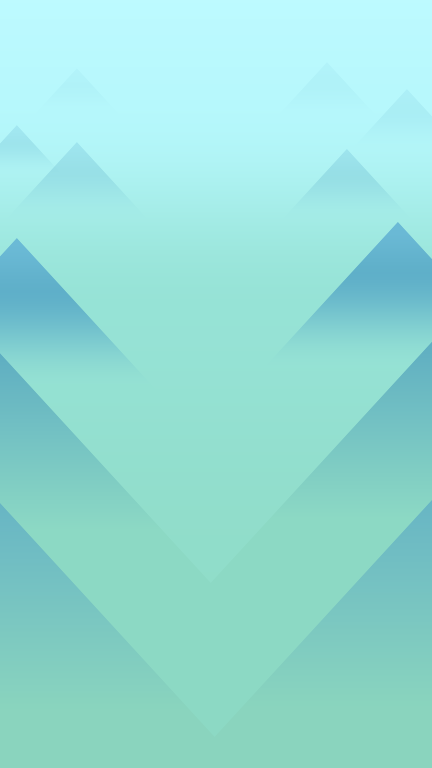
Reproduce this background procedurally as a Shadertoy shader.

```glsl
// Misty triangular mountains under a pale aqua sky. Hazy peaks dissolve
// downwards into the air; two opaque pairs of slopes form nested valleys.
// Each shape is a straight-sided ridge filled by a vertical gradient.

#define SLOPE 0.613
#define SKY_TOP vec3(0.74, 0.98, 1.00)
#define SKY_LOW vec3(0.71, 0.97, 0.985)
#define MIST vec3(0.59, 0.89, 0.84)
#define VALLEY_AIR vec3(0.565, 0.865, 0.79)
#define PEAK_TOP vec3(0.42, 0.73, 0.84)
#define PEAK_LOW vec3(0.37, 0.685, 0.785)
#define BACK_SLOPE vec3(0.37, 0.68, 0.76)
#define BACK_BASE vec3(0.55, 0.85, 0.768)
#define FRONT_SLOPE vec3(0.405, 0.71, 0.77)
#define FRONT_BASE vec3(0.54, 0.833, 0.745)

// Apex x, apex depth, depth where the peak vanishes, opacity
const vec4 peaks[8] = vec4[8](
    vec4(0.178, 0.089, 0.150, 0.08), vec4(0.757, 0.081, 0.155, 0.09),
    vec4(0.942, 0.116, 0.196, 0.14), vec4(0.039, 0.163, 0.228, 0.25),
    vec4(0.178, 0.185, 0.287, 0.28), vec4(0.803, 0.194, 0.287, 0.29),
    vec4(0.039, 0.310, 0.508, 1.00), vec4(0.921, 0.289, 0.480, 1.00));

// Coverage below a symmetric ridge; p.y is depth from the canvas top
float ridgeMask(vec2 p, vec2 apex) {
    float depth = p.y - apex.y - SLOPE * abs(p.x - apex.x);
    float edge = 0.8 / iResolution.y;
    return smoothstep(-edge, edge, depth);
}

vec3 skyColor(float depth) {
    vec3 color = mix(SKY_TOP, SKY_LOW, clamp(depth / 0.16, 0.0, 1.0));
    color = mix(color, MIST, smoothstep(0.14, 0.40, depth));
    return mix(color, VALLEY_AIR, smoothstep(0.36, 0.76, depth));
}

// A pair of slopes falling from the canvas sides; starts = left, right depth
vec3 addValley(vec3 color, vec2 p, vec2 starts, float fade, vec3 top, vec3 base) {
    for (int side = 0; side < 2; side++) {
        vec2 apex = vec2(float(side), starts[side]);
        float t = clamp((p.y - apex.y) / fade, 0.0, 1.0);
        color = mix(color, mix(top, base, t), ridgeMask(p, apex));
    }
    return color;
}

void mainImage(out vec4 fragColor, in vec2 fragCoord) {
    vec2 p = fragCoord / iResolution.xy;
    p.y = 1.0 - p.y;
    vec3 color = skyColor(p.y);

    // Floating peaks, far to near
    for (int i = 0; i < 8; i++) {
        vec4 peak = peaks[i];
        float t = clamp((p.y - peak.y) / (peak.z - peak.y), 0.0, 1.0);
        vec3 tint = mix(PEAK_TOP, PEAK_LOW, smoothstep(0.0, 0.4, t));
        float fade = 1.0 - smoothstep(0.32, 1.0, t);
        color = mix(color, tint, ridgeMask(p, peak.xy) * fade * peak.w);
    }

    // Foreground valleys
    color = addValley(color, p, vec2(0.460, 0.445), 0.23, BACK_SLOPE, BACK_BASE);
    color = addValley(color, p, vec2(0.655, 0.651), 0.27, FRONT_SLOPE, FRONT_BASE);
    fragColor = vec4(color, 1.0);
}
```
